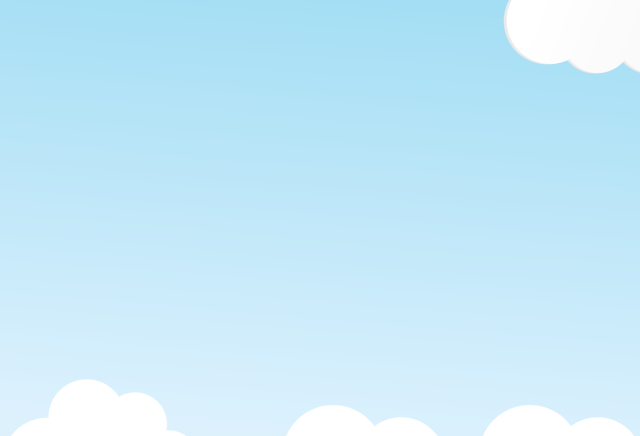
This background is drawn by a Shadertoy shader. Its source:

```glsl
// Draws a pale blue sky with white clouds along the floor and in the top right corner.

#define SKY_TOP vec3(0.645, 0.872, 0.958)
#define SKY_BOTTOM vec3(0.865, 0.945, 0.994)
#define SKY_TILT 0.08
#define STREAK_AMOUNT 0.012
#define CLOUD_WHITE vec3(1.0)
#define CLOUD_SHADE vec3(0.918)
#define SHADE_OFFSET vec2(0.0065, 0.001)
#define PAIR_STEP 0.451

vec2 hashGradient(vec2 cell) {
    float angle = 6.2832 * fract(sin(dot(cell, vec2(127.1, 311.7))) * 43758.5);
    return vec2(cos(angle), sin(angle));
}

float gradientNoise(vec2 p) {
    vec2 i = floor(p), f = fract(p);
    vec2 u = f * f * f * (f * (f * 6.0 - 15.0) + 10.0);
    vec2 e = vec2(0.0, 1.0);
    float low = mix(dot(hashGradient(i), f),
                    dot(hashGradient(i + e.yx), f - e.yx), u.x);
    float high = mix(dot(hashGradient(i + e.xy), f - e.xy),
                     dot(hashGradient(i + e.yy), f - e.yy), u.x);
    return mix(low, high, u.y);
}

float circle(vec2 p, vec2 center, float radius) {
    return length(p - center) - radius;
}

// Four puffs at the lower left
float leftCloud(vec2 p) {
    float d = circle(p, vec2(0.199, 0.042), 0.088);
    d = min(d, circle(p, vec2(0.310, 0.027), 0.073));
    d = min(d, circle(p, vec2(0.109, -0.063), 0.105));
    return min(d, circle(p, vec2(0.387, -0.054), 0.067));
}

// Equal pairs of puffs along the floor
float cloudPairs(vec2 p) {
    float d = 1e3;
    for (int i = 0; i < 2; i++) {
        vec2 q = p - vec2(float(i) * PAIR_STEP, 0.0);
        d = min(d, circle(q, vec2(0.764, -0.046), 0.117));
        d = min(d, circle(q, vec2(0.920, -0.059), 0.102));
    }
    return d;
}

// Cloud hanging in from the top right corner
float cornerCloud(vec2 p) {
    float d = circle(p, vec2(1.255, 0.952), 0.0996);
    d = min(d, circle(p, vec2(1.364, 0.912), 0.0805));
    d = min(d, circle(p, vec2(1.494, 0.9195), 0.090));
    return min(d, circle(p, vec2(1.408, 1.0), 0.119));
}

float coverage(float d) {
    float halfPixel = 0.75 / iResolution.y;
    return 1.0 - smoothstep(-halfPixel, halfPixel, d);
}

void mainImage(out vec4 fragColor, in vec2 fragCoord) {
    vec2 p = fragCoord / iResolution.y;

    // Tilted sky gradient with faint long streaks
    float height = p.y + SKY_TILT * (p.x - 0.735);
    float streaks = gradientNoise(vec2(p.x * 1.5, height * 14.0));
    vec3 color = mix(SKY_BOTTOM, SKY_TOP, clamp(height + STREAK_AMOUNT * streaks, 0.0, 1.0));

    // Floor clouds
    color = mix(color, CLOUD_WHITE, coverage(min(leftCloud(p), cloudPairs(p))));

    // Corner cloud: grey rim, then a softly shaded white body
    color = mix(color, CLOUD_SHADE, coverage(cornerCloud(p)));
    float shading = smoothstep(0.0, 0.3, (p.x - 1.2) + 0.4 * (1.0 - p.y));
    vec3 body = CLOUD_WHITE - 0.018 * shading;
    color = mix(color, body, coverage(cornerCloud(p - SHADE_OFFSET)));

    fragColor = vec4(color, 1.0);
}
```
